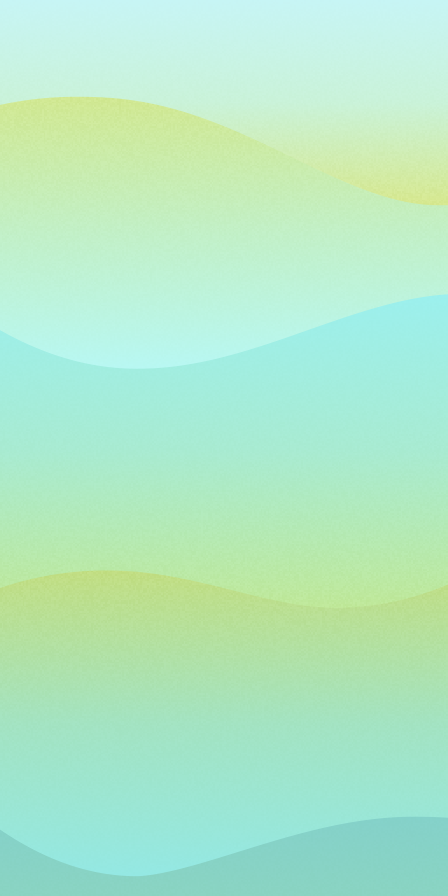
This background is drawn by a Shadertoy shader. Its source:

```glsl
float hash(vec2 p) {
    vec3 q = fract(vec3(p.xyx) * 0.1031);
    q += dot(q, q.yzx + 33.33);
    return fract((q.x + q.y) * q.z);
}

// Skewed S-curve between two extremes, with parabolic tails outside them
float wave(float x, vec2 start, vec2 end, float skew, vec2 tails) {
    float t = clamp((x - start.x) / (end.x - start.x), 0.0, 1.0);
    float before = max(start.x - x, 0.0);
    float after = max(x - end.x, 0.0);
    return mix(start.y, end.y, smoothstep(0.0, 1.0, pow(t, skew)))
         + tails.x * before * before + tails.y * after * after;
}

// Vertical gradient through three evenly spaced colours
vec3 ramp(float y, float top, float bottom, vec3 upper, vec3 middle, vec3 lower) {
    float t = 2.0 * clamp((top - y) / (top - bottom), 0.0, 1.0);
    return mix(mix(upper, middle, min(t, 1.0)), lower, max(t - 1.0, 0.0));
}

// Coverage of the area below an edge
float below(float y, float edge) {
    return clamp((edge - y) * iResolution.y + 0.5, 0.0, 1.0);
}

void mainImage(out vec4 fragColor, in vec2 fragCoord) {
    vec2 uv = fragCoord / iResolution.xy;

    // Sky
    vec3 color = ramp(uv.y, 1.0, 0.771,
        vec3(0.78, 0.96, 0.96), vec3(0.79, 0.95, 0.85), vec3(0.84, 0.91, 0.56));

    // Upper lime hill
    vec3 limeHill = ramp(uv.y, 0.892, 0.5885,
        vec3(0.82, 0.91, 0.57), vec3(0.76, 0.94, 0.78), vec3(0.72, 0.97, 0.95));
    float edge = wave(uv.x, vec2(0.169, 0.892), vec2(0.977, 0.771), 1.2, vec2(-0.319, 0.0));
    color = mix(color, limeHill, below(uv.y, edge));

    // Aqua band
    vec3 aquaBand = ramp(uv.y, 0.6706, 0.3216,
        vec3(0.61, 0.94, 0.93), vec3(0.66, 0.92, 0.82), vec3(0.75, 0.91, 0.60));
    edge = wave(uv.x, vec2(0.305, 0.5885), vec2(1.03, 0.672), 1.05, vec2(0.463, 0.0));
    color = mix(color, aquaBand, below(uv.y, edge));

    // Lower olive hill
    vec3 oliveHill = ramp(uv.y, 0.3633, 0.0221,
        vec3(0.76, 0.87, 0.51), vec3(0.64, 0.89, 0.76), vec3(0.58, 0.91, 0.89));
    edge = wave(uv.x, vec2(0.234, 0.3633), vec2(0.75, 0.3216), 1.1, vec2(-0.356, 0.417));
    color = mix(color, oliveHill, below(uv.y, edge));

    // Teal foot
    vec3 tealFoot = mix(vec3(0.54, 0.83, 0.76), vec3(0.52, 0.82, 0.79), uv.y / 0.0885);
    edge = wave(uv.x, vec2(0.305, 0.0221), vec2(0.924, 0.0885), 0.82, vec2(0.56, -0.2));
    color = mix(color, tealFoot, below(uv.y, edge));

    // Fine grain, stronger where the colour turns yellow
    float grain = hash(floor(uv * vec2(256.0, 512.0))) - 0.5;
    float yellowness = max(color.g - color.b, 0.0);
    color += grain * (0.006 + 0.1 * yellowness) * vec3(0.6, 0.5, 1.0);

    fragColor = vec4(color, 1.0);
}
```
